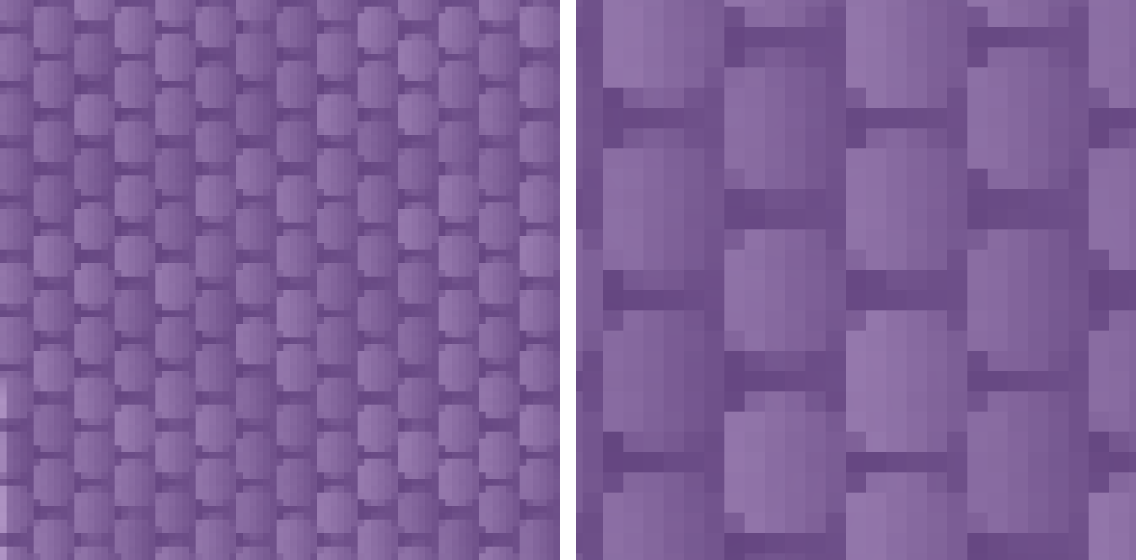
Left, the full canvas; right, a detail of the centre.
Give the GLSL for this texture, as a Shadertoy shader.

```glsl
// Staggered columns of rounded violet beads, lit from the left, on dark gaps.
// The surface is sampled on a coarse texel grid; every bead varies a little
// in brightness, size and height. Edges are smoothed by supersampling.

const float TEXELS = 83.0;           // coarse texels across the canvas
const float COLUMN_TEXELS = 6.0;     // texels per bead column
const float COLUMN_SHIFT = 1.0;      // texels cut off the first column
const float ROWS = 9.85;             // beads down the canvas
const float ROW_PHASE = 0.36;        // height of the lowest odd-column bead
const vec2  BEAD_CENTER = vec2(0.47, 0.0);
const vec2  BEAD_RADIUS = vec2(0.58, 0.43);
const float ROUNDNESS = 2.4;         // exponent of the bead outline
const float BEAD_LIGHT = 0.90;       // shade at the lit left side
const float BEAD_FALLOFF = 0.62;     // loss of shade towards the right
const float BEAD_VARIATION = 0.28;
const float HEIGHT_JITTER = 0.07;
const float SIZE_JITTER = 0.10;
const float GRAIN = 0.05;
const float EDGE_WEAR = 0.55;        // pale rub at the lower left border
const vec3  DARK_VIOLET = vec3(0.395, 0.275, 0.505);
const vec3  LIGHT_VIOLET = vec3(0.605, 0.495, 0.695);
const int   SAMPLES = 3;             // supersampling per axis

float hash(vec2 p) {
    vec3 q = fract(vec3(p.xyx) * 0.1031);
    q += dot(q, q.yzx + 33.33);
    return fract((q.x + q.y) * q.z);
}

float softNoise(vec2 p) {
    vec2 i = floor(p), f = fract(p);
    f = f * f * (3.0 - 2.0 * f);
    return mix(mix(hash(i), hash(i + vec2(1, 0)), f.x),
               mix(hash(i + vec2(0, 1)), hash(i + vec2(1, 1)), f.x), f.y);
}

// Shade of the texel under uv: 0 is dark violet, 1 is light violet.
float beadShade(vec2 uv) {
    vec2 texel = floor(uv * TEXELS);
    vec2 center = texel + 0.5;

    // Column and row of the bead, with every other column raised by half
    float along = (center.x + COLUMN_SHIFT) / COLUMN_TEXELS;
    float column = floor(along);
    float across = along - column;
    float stagger = 0.5 * (1.0 - mod(column, 2.0));
    float rowPos = center.y / TEXELS * ROWS - ROW_PHASE - stagger;
    float row = floor(rowPos + 0.5);
    vec2 id = vec2(column, row) + 20.0;

    // Rounded outline
    float lift = (hash(id + 51.0) - 0.5) * HEIGHT_JITTER;
    float size = 1.0 + (hash(id + 87.0) - 0.5) * SIZE_JITTER;
    vec2 p = vec2(across, rowPos - row - lift) - BEAD_CENTER;
    vec2 q = pow(abs(p) / (BEAD_RADIUS * size), vec2(ROUNDNESS));
    float outline = pow(q.x + q.y, 1.0 / ROUNDNESS);
    float bead = 1.0 - smoothstep(0.84, 1.08, outline);

    // Lit body over a gap that is darkest on its left
    float body = BEAD_LIGHT - BEAD_FALLOFF * across
               + (hash(id) - 0.5) * BEAD_VARIATION
               - 0.10 * smoothstep(0.2, 0.0, across);
    float gap = mix(0.02, 0.18, across);
    float shade = mix(gap, body, bead);

    // Broad tone drift, texel grain and border wear
    shade += (softNoise(uv * 5.0 + 7.0) - 0.5) * 0.10;
    shade += (hash(texel + 130.0) - 0.5) * GRAIN;
    float wear = (1.0 - step(1.0, texel.x)) * smoothstep(0.34, 0.28, uv.y);
    return shade + EDGE_WEAR * wear * (0.5 + 0.5 * bead);
}

void mainImage(out vec4 fragColor, in vec2 fragCoord) {
    float total = 0.0;
    for (int j = 0; j < SAMPLES; j++) {
        for (int i = 0; i < SAMPLES; i++) {
            vec2 offset = (vec2(i, j) + 0.5) / float(SAMPLES) - 0.5;
            total += beadShade((fragCoord + offset) / iResolution.xy);
        }
    }
    float shade = total / float(SAMPLES * SAMPLES);
    fragColor = vec4(mix(DARK_VIOLET, LIGHT_VIOLET, shade), 1.0);
}
```
